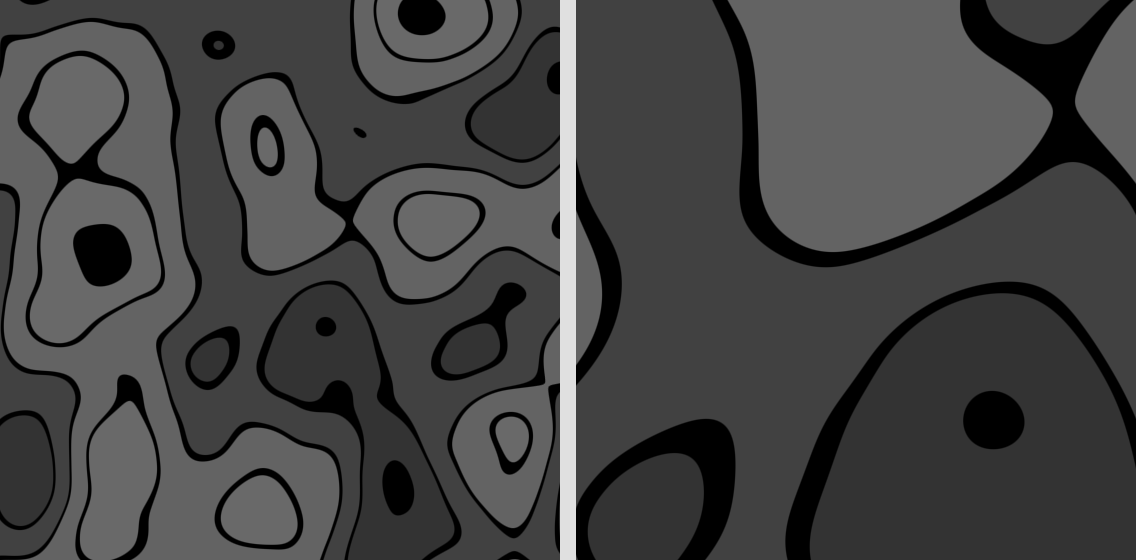
Left, the full canvas; right, a detail of the centre.
Reproduce this pattern procedurally as a Shadertoy shader.

```glsl
// Grey contour map: smooth noise cut into flat bands, parted by black level lines.

const float CELLS      = 3.7;    // noise cells per canvas height
const float DETAIL     = 0.2;    // strength of the finer octave
const float BAND_STEP  = 0.32;   // noise height of one band
const float MID_LEVEL  = 1.98;   // band coordinate of zero noise
const float LINE_HALF  = 0.065;  // half line width, in bands
const float TOP_LEVEL  = 4.0;    // peaks above and pits below 0 are solid black

const vec3 LINE_COLOR  = vec3(0.0);
const vec3 DEEP_COLOR  = vec3(0.20);
const vec3 LOW_COLOR   = vec3(0.255);
const vec3 MID_COLOR   = vec3(0.39);
const vec3 HIGH_COLOR  = vec3(0.41);

// Integer hash of a lattice point, turned into a unit gradient
vec2 latticeGradient(vec2 cell) {
    uvec2 v = uvec2(ivec2(cell) + 4096);
    v = v * 1664525u + 1013904223u;
    v.x += v.y * 1664525u;
    v.y += v.x * 1664525u;
    v ^= v >> 16u;
    v.x += v.y * 1664525u;
    v.y += v.x * 1664525u;
    v ^= v >> 16u;
    return normalize(vec2(v & 65535u) / 32767.5 - 1.0 + 1e-4);
}

float gradientNoise(vec2 p) {
    vec2 cell = floor(p);
    vec2 f = p - cell;
    vec2 w = f * f * f * (f * (f * 6.0 - 15.0) + 10.0);
    vec2 e = vec2(1.0, 0.0);
    float a = dot(latticeGradient(cell), f);
    float b = dot(latticeGradient(cell + e.xy), f - e.xy);
    float c = dot(latticeGradient(cell + e.yx), f - e.yx);
    float d = dot(latticeGradient(cell + e.xx), f - e.xx);
    return mix(mix(a, b, w.x), mix(c, d, w.x), w.y);
}

// Two turned layers hide the lattice
float layeredNoise(vec2 p) {
    mat2 turn = mat2(0.8, 0.6, -0.6, 0.8);
    return gradientNoise(p) + gradientNoise(turn * p + vec2(37.5, 21.5));
}

float terrain(vec2 p) {
    return layeredNoise(p) + DETAIL * layeredNoise(2.0 * p + vec2(71.3, 53.7));
}

vec3 bandColor(float level) {
    vec3 color = mix(DEEP_COLOR, LOW_COLOR, step(1.0, level));
    color = mix(color, MID_COLOR, step(2.0, level));
    return mix(color, HIGH_COLOR, step(3.0, level));
}

void mainImage(out vec4 fragColor, in vec2 fragCoord) {
    vec2 p = CELLS * fragCoord / iResolution.y;
    float level = terrain(p) / BAND_STEP + MID_LEVEL;
    float edge = 0.7 * fwidth(level) + 1e-4;

    // Distance to the nearest level line; zero beyond the outer levels
    float capped = clamp(level, 0.0, TOP_LEVEL);
    float lineDist = abs(capped - floor(capped + 0.5));
    float fill = smoothstep(LINE_HALF - edge, LINE_HALF + edge, lineDist);

    fragColor = vec4(mix(LINE_COLOR, bandColor(level), fill), 1.0);
}
```
